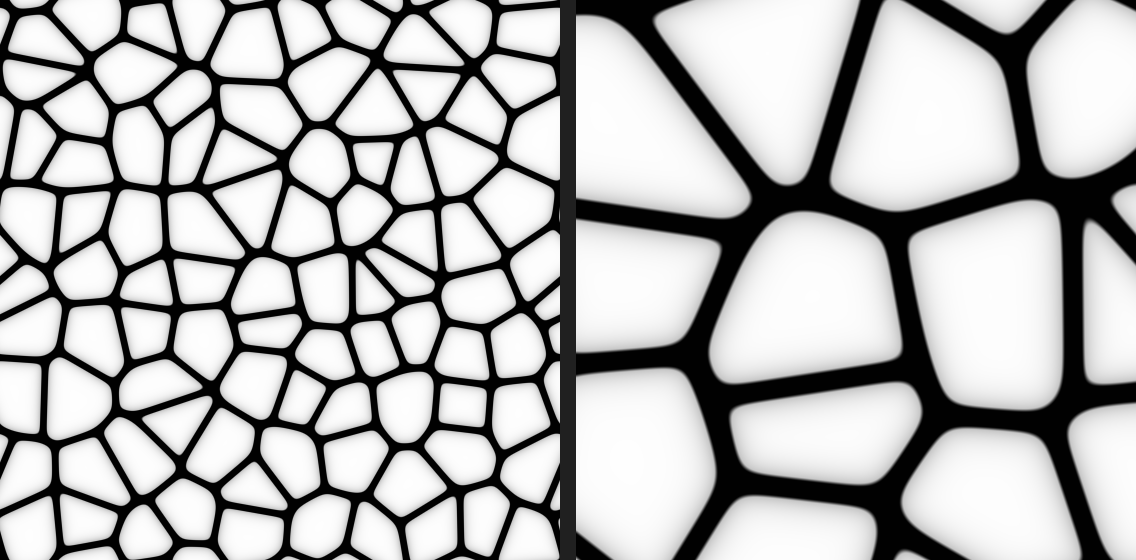
Left, the full canvas; right, a detail of the centre.
Reproduce this pattern procedurally as a WebGL 2 fragment shader.

```glsl
#version 300 es
precision highp float;
// Tiling mosaic of white, softly shaded cells with rounded corners and black joints.

uniform vec2 u_resolution;
out vec4 outColor;

const vec2  CELLS       = vec2(10.0, 9.0); // whole cells across the canvas
const float JITTER      = 0.88;            // 0 = regular grid, 1 = fully scattered
const float SEED        = 17.3;
const float HALF_JOINT  = 0.0060;          // half the joint width
const float ROUNDING    = 0.0045;          // softness of the cell corners
const float EDGE_SOFT   = 0.00125;         // half width of the joint edge
const float SHADE_DEPTH = 0.25;            // darkening at the cell rim
const float SHADE_REACH = 0.0070;          // fall-off of the rim shade
const vec3  JOINT_COLOR = vec3(0.005);
const vec3  CELL_COLOR  = vec3(0.995);

vec2 hash2(vec2 p) {
    vec2 q = vec2(dot(p, vec2(127.1, 311.7)), dot(p, vec2(269.5, 183.3)));
    return fract(sin(q + SEED) * 43758.5453);
}

// Scattered centre of a grid cell in canvas units; the hash wraps at the borders.
vec2 site(vec2 cell) {
    vec2 wrapped = floor(mod(cell + 0.5, CELLS));
    return (cell + 0.5 + JITTER * (hash2(wrapped) - 0.5)) / CELLS;
}

// Grid cell whose centre lies nearest to p.
vec2 nearestCell(vec2 p) {
    vec2 home = floor(p * CELLS);
    vec2 best = home;
    float bestDist = 1e9;
    for (int y = -2; y <= 2; y++) {
        for (int x = -2; x <= 2; x++) {
            vec2 cell = home + vec2(x, y);
            vec2 d = site(cell) - p;
            float dist = dot(d, d);
            if (dist < bestDist) {
                bestDist = dist;
                best = cell;
            }
        }
    }
    return best;
}

// Smooth minimum of the distances to all borders around p.
float borderDistance(vec2 p) {
    vec2 cell = nearestCell(p);
    vec2 centre = site(cell);
    float sum = 0.0;
    for (int y = -2; y <= 2; y++) {
        for (int x = -2; x <= 2; x++) {
            if (x == 0 && y == 0) continue;
            vec2 other = site(cell + vec2(x, y));
            float d = dot(0.5 * (centre + other) - p, normalize(other - centre));
            sum += exp(-d / ROUNDING);
        }
    }
    return -ROUNDING * log(sum);
}

void main() {
    vec2 uv = gl_FragCoord.xy / u_resolution;
    float inside = borderDistance(uv) - HALF_JOINT;

    // Rim shade inside the cells
    float shade = 1.0 - SHADE_DEPTH * exp(-max(inside, 0.0) / SHADE_REACH);

    // Joint mask, never sharper than the pixel grid
    float soft = max(EDGE_SOFT, 0.64 / min(u_resolution.x, u_resolution.y));
    float mask = smoothstep(-soft, soft, inside);

    outColor = vec4(mix(JOINT_COLOR, CELL_COLOR * shade, mask), 1.0);
}
```
